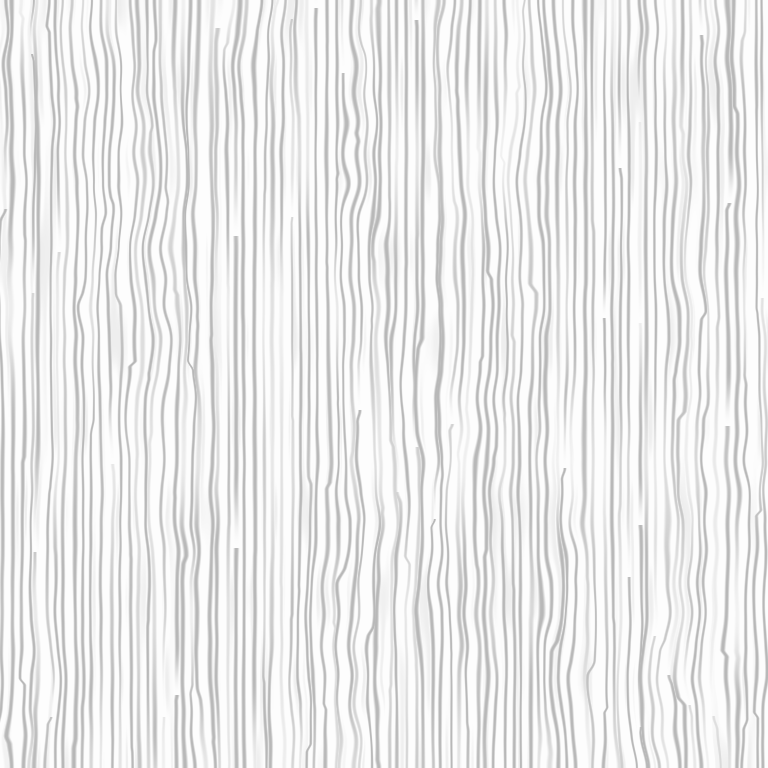
This texture is drawn by a Shadertoy shader. Its source:

```glsl
// Pale wood grain: thin wavering grey vertical fibres on white
const float COLUMNS = 86.0;
const vec3 PAPER = vec3(0.992);
const vec3 FIBRE = vec3(0.72);

float hash(vec2 p) {
    vec3 q = fract(p.xyx * 0.1031);
    q += dot(q, q.yzx + 33.33);
    return fract((q.x + q.y) * q.z);
}

float noise(vec2 p) {
    vec2 cell = floor(p);
    vec2 f = fract(p);
    f = f * f * (3.0 - 2.0 * f);
    float low = mix(hash(cell), hash(cell + vec2(1.0, 0.0)), f.x);
    float high = mix(hash(cell + vec2(0.0, 1.0)), hash(cell + vec2(1.0)), f.x);
    return mix(low, high, f.y);
}

// Sideways drift shared by neighbouring fibres, with calm and restless zones
float sharedDrift(vec2 uv, float unrest) {
    float broad = noise(uv * vec2(15.0, 9.0) + 40.0) - 0.5;
    float fine = noise(uv * vec2(28.0, 25.0) + 90.0) - 0.5;
    return unrest * (0.012 * broad + 0.007 * fine);
}

// Ink of one fibre: it varies in width and tone, and jogs where parts join
float fibreInk(vec2 uv, float column, float unrest, float pixel) {
    float seed = hash(vec2(column, 311.0));
    float along = uv.y * mix(1.3, 4.0, seed) + seed * 17.0;
    float part = floor(along);
    float f = fract(along);

    // Centre line
    vec2 key = vec2(column + 200.0, part + 50.0);
    float kink = smoothstep(0.965, 1.0, f);
    float jog = mix(hash(key), hash(key + vec2(0.0, 1.0)), kink) - 0.5;
    float wiggle = noise(vec2(column + 400.0, uv.y * 20.0)) - 0.5;
    float shift = 0.5 * (seed - 0.5) + unrest * (0.75 * jog + 0.28 * wiggle);
    float centre = (column + 0.5 + shift) / COLUMNS;

    // Width swells and thins along the fibre
    float swell = noise(vec2(column + 600.0, uv.y * 10.0));
    float girth = hash(vec2(column, 733.0));
    float reach = mix(0.0017, 0.0047, 0.5 * swell + 0.5 * girth * girth);

    // Tone stays fairly even; a few parts fade in from below
    float tone = smoothstep(-0.2, 0.6, noise(vec2(column + 800.0, uv.y * 5.0)));
    float fades = step(0.8, hash(key + 77.0));
    tone *= mix(1.0, smoothstep(0.0, 0.25, f), fades);

    float edge = abs(uv.x - centre);
    return tone * (1.0 - smoothstep(reach * 0.15, reach + 0.45 * pixel, edge));
}

// Faint narrow streaks lying between the fibres
float paleWash(vec2 uv) {
    float streak = noise(uv * vec2(170.0, 9.0) + 150.0);
    return 0.22 * smoothstep(0.65, 1.0, streak);
}

void mainImage(out vec4 fragColor, in vec2 fragCoord) {
    float pixel = 1.0 / iResolution.y;
    vec2 uv = fragCoord * pixel;

    float zone = noise(uv * vec2(19.0, 3.0) + 20.0);
    float unrest = mix(0.15, 1.0, smoothstep(0.25, 0.7, zone));
    vec2 grain = uv + vec2(sharedDrift(uv, unrest), 0.0);

    // Darkest of the nearby fibres
    float ink = paleWash(grain);
    float nearest = floor(grain.x * COLUMNS);
    for (int i = -2; i <= 2; i++) {
        ink = max(ink, fibreInk(grain, nearest + float(i), unrest, pixel));
    }

    fragColor = vec4(mix(PAPER, FIBRE, ink), 1.0);
}
```
